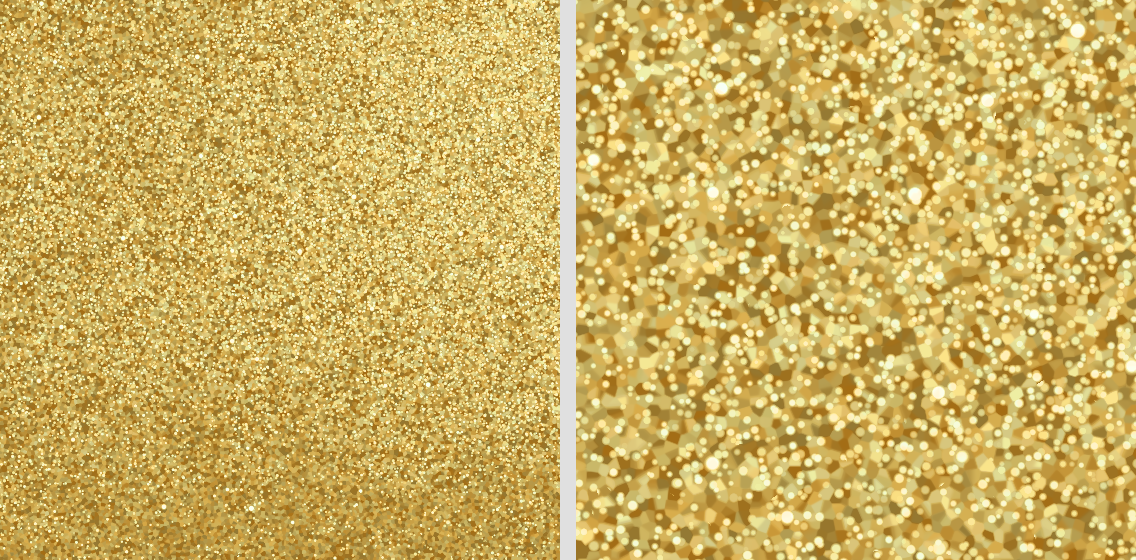
Left, the full canvas; right, a detail of the centre.
Reproduce this texture procedurally as a three.js fragment shader.

```glsl
// Gold glitter: packed metallic grains with bright glints, lit from the upper right.
varying vec2 vUv;

const vec3 BRONZE = vec3(0.61, 0.45, 0.14);
const vec3 GOLD = vec3(0.73, 0.59, 0.26);
const vec3 LIGHT_GOLD = vec3(0.82, 0.70, 0.35);
const vec3 SAND = vec3(0.86, 0.77, 0.47);
const vec3 LEMON = vec3(0.96, 0.91, 0.58);
const vec3 CREAM = vec3(0.98, 0.95, 0.75);
const vec3 SPARK = vec3(1.0, 0.99, 0.90);

// Three random values per cell, without sine
vec3 hash3(vec2 p) {
  vec3 q = fract(p.xyx * vec3(0.1031, 0.1030, 0.0973));
  q += dot(q, q.yxz + 33.33);
  return fract((q.xxy + q.yzz) * q.zyx);
}

float valueNoise(vec2 p) {
  vec2 cell = floor(p);
  vec2 f = fract(p);
  f = f * f * (3.0 - 2.0 * f);
  float low = mix(hash3(cell).x, hash3(cell + vec2(1.0, 0.0)).x, f.x);
  float high = mix(hash3(cell + vec2(0.0, 1.0)).x, hash3(cell + 1.0).x, f.x);
  return mix(low, high, f.y);
}

// Softly blended Voronoi grains: x = tone, y = tint
vec2 grains(vec2 uv, float count, float seed) {
  vec2 p = uv * count;
  vec2 home = floor(p);
  vec2 sum = vec2(0.0);
  float total = 0.0;
  for (int j = -1; j <= 1; j++) {
    for (int i = -1; i <= 1; i++) {
      vec2 cell = home + vec2(float(i), float(j));
      vec3 place = hash3(cell + seed);
      vec2 offset = p - cell - place.xy;
      float weight = exp(-11.0 * dot(offset, offset)) + 0.00001;
      sum += weight * vec2(place.z, hash3(cell + seed + 57.0).x);
      total += weight;
    }
  }
  return sum / total;
}

// Scattered round glints; radii and softness are in cells
float glints(vec2 uv, float count, float seed, float chance, vec2 radii, float softness) {
  vec2 p = uv * count;
  vec2 home = floor(p);
  float brightest = 0.0;
  for (int j = -1; j <= 1; j++) {
    for (int i = -1; i <= 1; i++) {
      vec2 cell = home + vec2(float(i), float(j));
      vec3 place = hash3(cell + seed);
      vec3 look = hash3(cell + seed + 131.0);
      float radius = mix(radii.x, radii.y, look.x);
      float d = length(p - cell - place.xy);
      float disc = 1.0 - smoothstep(radius - softness, radius + softness, d);
      float lit = step(place.z, chance);
      brightest = max(brightest, lit * disc * mix(0.72, 1.0, look.y));
    }
  }
  return brightest;
}

// Broad light: dim lower edge, glow at the upper right, uneven clumps
float lighting(vec2 uv) {
  vec2 toGlow = (uv - vec2(0.98, 0.80)) * vec2(1.7, 1.9);
  float glow = exp(-dot(toGlow, toGlow));
  float rise = smoothstep(-0.05, 0.5, uv.y);
  float fade = 0.15 * smoothstep(0.8, 1.0, uv.y) * (1.0 - glow);
  float clumps = 0.6 * valueNoise(uv * 13.0) + 0.4 * valueNoise(uv * 37.0 + 9.0) - 0.5;
  return clamp(0.12 + 0.36 * rise + 0.5 * glow - fade + 0.45 * clumps, 0.05, 1.1);
}

vec3 goldRamp(float tone) {
  vec3 color = mix(BRONZE, GOLD, smoothstep(0.05, 0.29, tone));
  color = mix(color, LIGHT_GOLD, smoothstep(0.29, 0.54, tone));
  color = mix(color, SAND, smoothstep(0.54, 0.70, tone));
  color = mix(color, LEMON, smoothstep(0.70, 0.83, tone));
  color = mix(color, CREAM, smoothstep(0.83, 0.94, tone));
  return mix(color, SPARK, smoothstep(0.94, 1.05, tone));
}

void main() {
  float light = lighting(vUv);

  // Matte grain bed
  vec2 bed = grains(vUv, 165.0, 11.0);
  float contrast = mix(0.6, 0.95, smoothstep(0.1, 0.5, light));
  float tone = 0.27 + 0.16 * light + contrast * (bed.x - 0.5);

  // Small glints in two overlapping layers
  float chance = 0.58 * light;
  float shine = glints(vUv, 150.0, 211.0, chance, vec2(0.28, 0.50), 0.20);
  shine = max(shine, glints(vUv + 0.013, 172.0, 403.0, chance, vec2(0.30, 0.52), 0.22));
  tone = mix(tone, max(tone, shine), smoothstep(0.05, 0.6, shine));

  // Rare large sparkles with a soft rim
  float sparkle = glints(vUv, 38.0, 619.0, 0.03 + 0.08 * light, vec2(0.11, 0.19), 0.08);
  tone = max(tone, sparkle * 1.2);

  // Orange and green tints vary from grain to grain
  vec3 tint = (bed.y - 0.5) * vec3(0.07, -0.05, -0.13);
  gl_FragColor = vec4(clamp(goldRamp(tone) + tint, 0.0, 1.0), 1.0);
}
```
